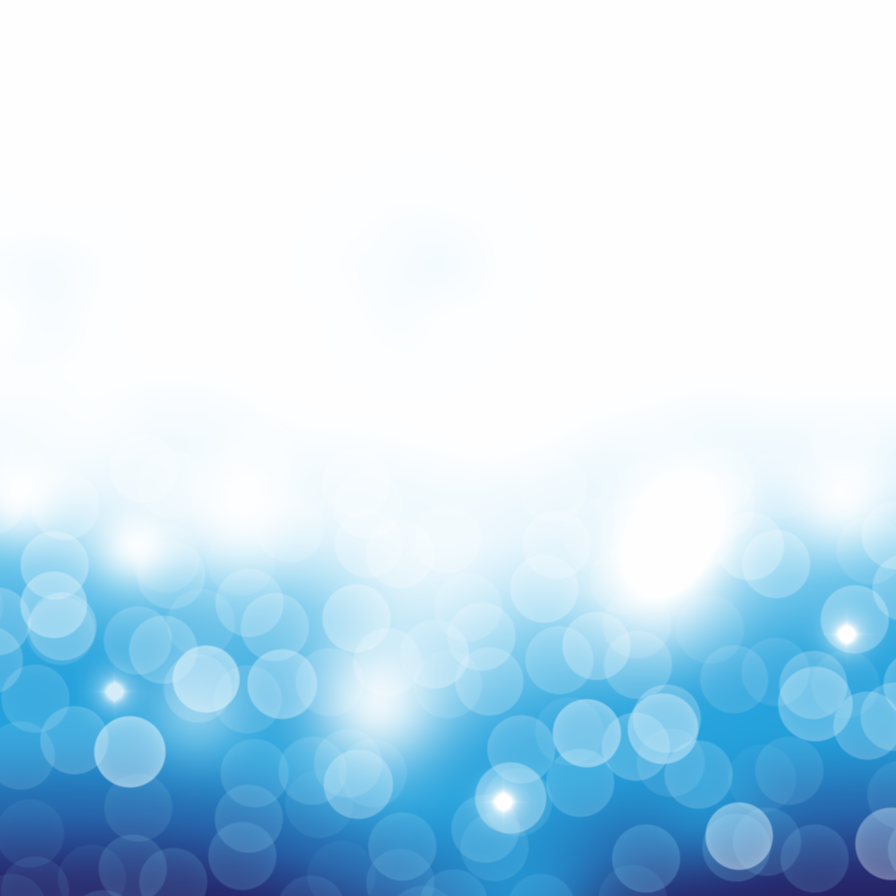
Reproduce this background procedurally as a Shadertoy shader.

```glsl
// Blue bokeh: a navy-to-white vertical ramp that rises in the middle, with
// scattered translucent discs, a wavy chain of brighter discs, soft white
// glows and small sparkles. Discs come from hashed grid cells.

const vec3 NAVY  = vec3(0.15, 0.14, 0.41);
const vec3 DEEP  = vec3(0.15, 0.36, 0.64);
const vec3 AZURE = vec3(0.14, 0.63, 0.86);
const vec3 SKY   = vec3(0.46, 0.79, 0.93);
const vec3 PALE  = vec3(0.87, 0.95, 0.99);
const vec3 WHITE = vec3(0.995, 0.998, 1.0);

const float DISC_RADIUS = 0.038;
const float CELL_SIZE   = 0.085;
const float DISC_ALPHA  = 0.22;
const float CHAIN_ALPHA = 0.52;
const int   CHAIN_COUNT = 12;
const int   LAYERS      = 2;

float hash(vec2 p) {
    return fract(sin(dot(p, vec2(127.1, 311.7))) * 43758.5453);
}

float noise(vec2 p) {
    vec2 i = floor(p), f = fract(p);
    f = f * f * (3.0 - 2.0 * f);
    return mix(mix(hash(i), hash(i + vec2(1, 0)), f.x),
               mix(hash(i + vec2(0, 1)), hash(i + vec2(1, 1)), f.x), f.y);
}

// Soft round light
float glow(vec2 p, vec2 centre, float radius) {
    vec2 d = (p - centre) / radius;
    return exp(-dot(d, d));
}

// Translucent disc, slightly denser towards its rim
float disc(vec2 p, vec2 centre, float radius) {
    float d = length(p - centre);
    float edge = max(0.0015, 1.0 / iResolution.y);
    float rim = pow(min(d / radius, 1.0), 4.0);
    return (0.78 + 0.22 * rim) * (1.0 - smoothstep(radius - edge, radius + edge, d));
}

// Bright core with a halo and short rays
float sparkle(vec2 p, vec2 centre, float size) {
    vec2 d = abs(p - centre) / size;
    float rays = exp(-d.x * 6.0 - d.y * 0.9) + exp(-d.y * 6.0 - d.x * 0.9);
    return min(1.0, glow(p, centre, size) + 0.55 * glow(p, centre, size * 2.6) + 0.4 * rays);
}

vec3 background(vec2 p) {
    float h = p.y + 0.085 * glow(vec2(p.x, 0.0), vec2(0.51, 0.0), 0.21);
    h += 0.035 * (noise(p * 9.0) - 0.5) * smoothstep(0.15, 0.4, p.y);
    vec3 col = mix(NAVY, DEEP, smoothstep(0.0, 0.10, h));
    col = mix(col, AZURE, smoothstep(0.06, 0.20, h));
    col = mix(col, SKY, smoothstep(0.22, 0.41, h));
    col = mix(col, PALE, smoothstep(0.35, 0.48, h));
    return mix(col, WHITE, smoothstep(0.44, 0.60, h));
}

// Hashed discs, one candidate per cell, fading out upwards
vec3 scatterDiscs(vec3 col, vec2 p) {
    for (int layer = 0; layer < LAYERS; layer++) {
        vec2 offset = vec2(0.37, 0.61) * float(layer);
        vec2 cell = floor(p / CELL_SIZE + offset);
        for (int j = -1; j <= 1; j++)
        for (int i = -1; i <= 1; i++) {
            vec2 id = cell + vec2(i, j);
            vec2 seed = id + 19.0 * float(layer);
            vec2 jitter = vec2(hash(seed + 3.1), hash(seed + 7.7));
            vec2 centre = (id + 0.15 + 0.7 * jitter - offset) * CELL_SIZE;
            float present = step(0.32, hash(seed + 11.3)) * (1.0 - smoothstep(0.45, 0.62, centre.y));
            float alpha = DISC_ALPHA * mix(0.35, 1.4, hash(seed + 17.9));
            vec3 tint = mix(SKY, WHITE, smoothstep(0.0, 0.28, centre.y));
            col = mix(col, tint, present * alpha * disc(p, centre, DISC_RADIUS));
        }
    }
    return col;
}

// Brighter discs along a falling wave
vec3 discChain(vec3 col, vec2 p) {
    for (int k = 0; k < CHAIN_COUNT; k++) {
        float i = float(k);
        vec2 centre = vec2(0.06 + 0.085 * i, 0.24 - 0.011 * i + 0.085 * cos(2.5 * i));
        float alpha = CHAIN_ALPHA * mix(0.65, 1.25, hash(vec2(i, 4.0)));
        float radius = DISC_RADIUS * mix(0.97, 1.12, hash(vec2(i, 9.0)));
        col = mix(col, PALE, alpha * disc(p, centre, radius));
    }
    return col;
}

void mainImage(out vec4 fragColor, in vec2 fragCoord) {
    vec2 p = fragCoord / iResolution.y;
    vec3 col = background(p);

    // Cyan lights low in the frame
    float cyan = glow(p, vec2(0.58, 0.01), 0.09) + glow(p, vec2(0.79, 0.12), 0.07);
    col = mix(col, AZURE, min(0.75 * cyan, 1.0));
    col = scatterDiscs(col, p);

    // White glows
    float haze = 0.80 * glow(p, vec2(0.42, 0.21), 0.075)
               + 0.45 * glow(p, vec2(0.22, 0.21), 0.055)
               + 1.00 * glow(p, vec2(0.73, 0.36), 0.090)
               + 0.95 * glow(p, vec2(0.77, 0.44), 0.070)
               + 0.95 * glow(p, vec2(0.27, 0.44), 0.085)
               + 0.85 * glow(p, vec2(0.15, 0.39), 0.045)
               + 0.90 * glow(p, vec2(0.02, 0.45), 0.050)
               + 0.95 * glow(p, vec2(0.94, 0.45), 0.060)
               + 0.55 * glow(p, vec2(0.48, 0.36), 0.120)
               + 0.80 * glow(p, vec2(0.10, 0.54), 0.080);
    col = mix(col, WHITE, min(haze, 1.0));
    col = discChain(col, p);

    // Faint wisps in the upper white
    float wisp = glow(p, vec2(0.47, 0.69), 0.07) + glow(p, vec2(0.03, 0.66), 0.07);
    col = mix(col, PALE, 0.5 * wisp * noise(p * 14.0));

    // Sparkles
    float spark = sparkle(p, vec2(0.562, 0.105), 0.010) + sparkle(p, vec2(0.945, 0.292), 0.010)
                + 0.8 * sparkle(p, vec2(0.128, 0.228), 0.010);
    fragColor = vec4(mix(col, WHITE, min(spark, 1.0)), 1.0);
}
```
